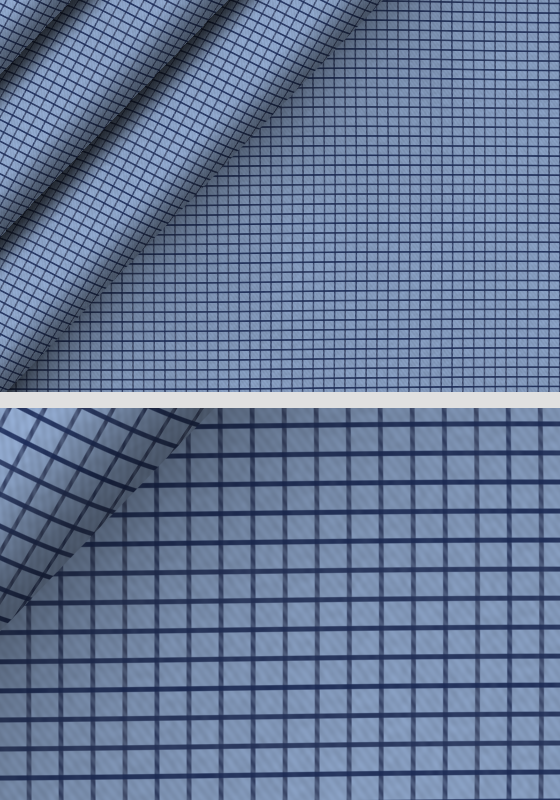
Top: the whole. Bottom: its middle third, enlarged.
A WebGL 1 fragment shader for this texture:

```glsl
precision highp float;
// Blue checked shirting: a flat cloth with a fine navy and grey check,
// and diagonal rolls of the same cloth lying over its upper left.
// Each roll unrolls a cylinder, turns the check and adds soft shading.
uniform vec2 u_resolution;

const vec2 CHECKS = vec2(52.5, 58.0);        // repeats per canvas width, both ways
const vec2 ROLL_NORMAL = vec2(-0.721, 0.693);
const float ROLL_EDGE = -0.0095;
const float ROLL_WIDTH = 0.201;
const float ROLL_TURN = 0.48;

const vec3 GROUND = vec3(0.515, 0.602, 0.735);
const vec3 NAVY = vec3(0.10, 0.16, 0.33);
const vec3 SLATE = vec3(0.23, 0.27, 0.39);

float hash(vec2 p) {
  return fract(sin(dot(p, vec2(41.3, 289.1))) * 4375.85);
}

float noise(vec2 p) {
  vec2 i = floor(p);
  vec2 f = fract(p);
  f = f * f * (3.0 - 2.0 * f);
  float low = mix(hash(i), hash(i + vec2(1.0, 0.0)), f.x);
  float high = mix(hash(i + vec2(0.0, 1.0)), hash(i + 1.0), f.x);
  return mix(low, high, f.y);
}

mat2 rotation(float angle) {
  float c = cos(angle);
  float s = sin(angle);
  return mat2(c, s, -s, c);
}

// Coverage of the line centred in each unit interval
float threadLine(float coord, float halfWidth, float blur) {
  float d = abs(fract(coord) - 0.5);
  return 1.0 - smoothstep(halfWidth - blur, halfWidth + blur, d);
}

// Checked cloth at position p, where pixel is one pixel in canvas widths
vec3 checkedCloth(vec2 p, float pixel) {
  vec2 cell = p * CHECKS;
  vec2 id = floor(cell);
  vec2 blur = max(0.55 * pixel * CHECKS, vec2(0.03));

  // Ground: diagonal twill, yarn flecks and slow unevenness
  float twillFade = 1.0 - smoothstep(0.0025, 0.005, pixel);
  float twill = sin(6.28318 * (cell.x * 3.0 + cell.y * 2.0)) * twillFade;
  float fleck = noise(cell * vec2(5.0, 4.0)) - 0.5;
  float drift = noise(p * 9.0) - 0.5;
  vec3 color = GROUND * (1.0 + 0.025 * twill + 0.07 * fleck + 0.05 * drift);

  // Upright lines: thin and broken by the twill
  float uprightTone = hash(vec2(id.x, 3.0));
  float broken = 0.76 + 0.14 * twill + 0.12 * fleck;
  float upright = threadLine(cell.x, 0.075, blur.x) * broken;
  color = mix(color, mix(SLATE, NAVY, 0.6 * uprightTone), upright);

  // Level lines: stronger, with some threads bluer than others
  float levelTone = hash(vec2(7.0, id.y));
  float level = threadLine(cell.y, 0.085, blur.y) * (0.9 + 0.1 * fleck);
  return mix(color, mix(NAVY, SLATE, 0.35 * levelTone), level);
}

// Position on the cloth of a roll; t runs 0 to 1 across the roll
vec2 unroll(vec2 p, float t, float index) {
  float across = (2.0 * t - 1.0) * 0.85;
  vec2 bent = p + ROLL_NORMAL * (asin(across) - across) * 0.1;
  return rotation(ROLL_TURN) * bent + vec2(0.37, 0.23) * index;
}

// Lit crown, dim lower side and deep crease under the next roll
float rollShade(float t) {
  float lowerSide = mix(0.55, 1.0, smoothstep(0.0, 0.38, t));
  float crease = mix(1.0, 0.28, smoothstep(0.72, 1.0, t));
  return lowerSide * crease * (1.0 + 0.07 * sin(3.14159 * t));
}

// Soft shadow cast on the flat cloth, deepest at the lower left
float castShadow(float s, vec2 p) {
  float depth = 0.36 + 0.35 * exp(-9.0 * length(p));
  return 1.0 - depth * exp(3.2 * min(s, 0.0));
}

void main() {
  float pixel = 1.0 / u_resolution.x;
  vec2 p = gl_FragCoord.xy * pixel;

  // Slight waviness of the hand-laid cloth
  vec2 sway = 0.004 * vec2(noise(p * 3.0), noise(p * 3.0 + 17.0));

  // Flat cloth
  float bend = 0.0015 * sin(p.x * 5.0 + p.y * 4.0);
  float s = (dot(p, ROLL_NORMAL) - ROLL_EDGE) / ROLL_WIDTH;
  vec3 flatCloth = checkedCloth(p + sway + vec2(0.0, bend), pixel);
  flatCloth *= castShadow(s, p);

  // Rolls
  float t = fract(s);
  vec3 rolledCloth = checkedCloth(unroll(p + sway, t, floor(s)), pixel);
  rolledCloth *= rollShade(t);

  float edge = pixel / ROLL_WIDTH;
  vec3 color = mix(flatCloth, rolledCloth, smoothstep(0.0, 1.5 * edge, s));
  gl_FragColor = vec4(color, 1.0);
}
```
